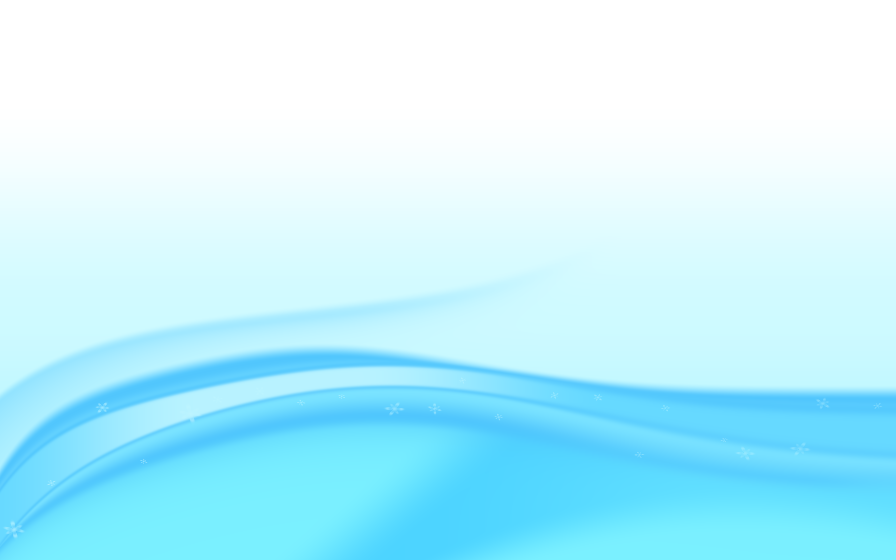
This background is drawn by a Shadertoy shader. Its source:

```glsl
// Pale sky fading to aqua above a flowing ribbon of translucent blue sheets.
// Each sheet hangs below a smooth crest curve and is blended over the last;
// small frosty flakes are scattered along the ribbon by a hashed loop.

float hash(float n) {
    return fract(sin(n * 12.9898) * 43758.5453);
}

// Crest height: a broad swell that drops away near the left side.
float crest(float x, float base, float swell, float center, float width, float drop, float reach) {
    float d = (x - center) / width;
    return base + swell * exp(-d * d) - drop * exp(-x / reach);
}

float upperCrest(float x)  { return crest(x, 0.300, 0.076, 0.36, 0.235, 0.15, 0.06); }
float middleCrest(float x) { return crest(x, 0.265, 0.083, 0.43, 0.28, 0.15, 0.07); }
float lowerCrest(float x)  { return crest(x, 0.180, 0.130, 0.43, 0.34, 0.18, 0.09); }
float ribbonBase(float x)  { return crest(x, 0.130, 0.120, 0.42, 0.32, 0.13, 0.09); }

// Soft coverage of the area where depth is positive.
float cover(float depth, float softness) {
    return smoothstep(-softness, softness, depth);
}

float ridge(float d, float width) {
    return exp(-d * d / (width * width));
}

// Ragged six-armed flake, wider than tall.
float flake(vec2 p, float size, float seed) {
    p.y *= 1.35;
    float angle = atan(p.y, p.x) + seed * 6.28;
    float arms = 0.62 + 0.28 * cos(6.0 * angle) + 0.18 * sin(4.0 * angle + seed * 20.0);
    float r = length(p) / size;
    return (1.0 - smoothstep(arms * 0.6, arms * 1.15, r)) * (0.65 + 0.35 * cos(r * 9.0));
}

void mainImage(out vec4 fragColor, in vec2 fragCoord) {
    vec2 uv = fragCoord / iResolution.xy;
    float aspect = iResolution.x / iResolution.y;
    float x = uv.x, y = uv.y;

    vec3 deep = vec3(0.29, 0.76, 0.99);
    vec3 azure = vec3(0.40, 0.85, 1.0);
    vec3 aqua = vec3(0.48, 0.94, 1.0);

    // Sky
    vec3 col = mix(vec3(0.81, 0.98, 1.0), vec3(1.0), smoothstep(0.42, 0.83, y));
    col = mix(vec3(0.75, 0.97, 1.0), col, smoothstep(0.25, 0.45, y));

    // Thin wisp rising to the right, spreading into a veil on the left
    float wispDepth = 0.41 + 0.1 * x - 0.118 * exp(-x / 0.1) + 0.97 * pow(x, 6.0) - y;
    float wisp = cover(wispDepth, 0.010 + 0.012 * x)
               * exp(-max(wispDepth, 0.0) / (0.024 + 0.09 * exp(-x / 0.11)));
    wisp *= 1.0 - smoothstep(0.36, 0.70, x);
    col = mix(col, vec3(0.48, 0.85, 1.0), 0.72 * wisp);

    float top = upperCrest(x);
    float mid = middleCrest(x);
    float low = lowerCrest(x);
    float base = ribbonBase(x);
    float right = smoothstep(0.5, 0.8, x);

    // Upper blue sheet
    float depth = clamp((top - y) / (top - mid), 0.0, 1.0);
    vec3 sheet = mix(vec3(0.36, 0.80, 1.0), vec3(0.43, 0.85, 1.0), depth);
    sheet = mix(sheet, deep, 0.7 * ridge(depth - 0.4, 0.35));
    col = mix(col, sheet, cover(top - y, 0.013));

    // Pale opening between the middle and lower crests
    float opening = smoothstep(-0.02, 0.22, x) * (1.0 - smoothstep(0.40, 0.68, x));
    sheet = mix(azure, vec3(0.72, 0.95, 1.0), opening);
    col = mix(col, sheet, cover(mid - y, 0.005 + 0.012 * right));
    col = mix(col, deep, 0.65 * ridge(y - mid - 0.002, 0.005 + 0.006 * right));

    // Lower sheet, darkening toward the base of the ribbon
    depth = clamp((low - y) / (low - base), 0.0, 1.0);
    sheet = mix(vec3(0.48, 0.89, 1.0), deep, smoothstep(0.1, 1.0, depth) * (1.0 - 0.5 * right));
    col = mix(col, sheet, cover(low - y, 0.006 + 0.012 * right));
    col = mix(col, deep, (0.6 - 0.15 * right) * ridge(y - low, 0.004 + 0.006 * right));

    // Water below: aqua pools divided by a blue fan
    float fan = smoothstep(-0.06, 0.07, x - 0.36 - 0.75 * y);
    float poolEdge = 0.09 - (x - 0.83) * (x - 0.83);
    vec3 water = mix(aqua, vec3(0.30, 0.83, 1.0), fan * (1.0 - 0.5 * smoothstep(0.45, 0.85, x)));
    water = mix(water, aqua, cover(poolEdge - y, 0.045));
    float under = base - y;
    water = mix(water, deep, 0.55 * exp(-max(under, 0.0) / 0.035) * (1.0 - 0.6 * right));
    col = mix(col, water, cover(under, 0.016 + 0.015 * right));
    col = mix(col, deep, 0.35 * right * ridge(under, 0.012) * (1.0 - smoothstep(0.9, 1.0, x)));

    // Scattered flakes
    for (int i = 0; i < 22; i++) {
        float id = float(i);
        float fx = (id + 0.2 + 0.6 * hash(id + 1.0)) / 22.0;
        float fy = mix(upperCrest(fx) - 0.015, ribbonBase(fx), hash(id + 37.0));
        float size = mix(0.007, 0.026, pow(hash(id + 71.0), 2.0));
        vec2 p = (uv - vec2(fx, fy)) * vec2(aspect, 1.0);
        float glint = flake(p, size, hash(id + 113.0));
        col = mix(col, vec3(0.75, 0.96, 1.0), glint * mix(0.65, 0.35, fx));
    }

    fragColor = vec4(col, 1.0);
}
```
